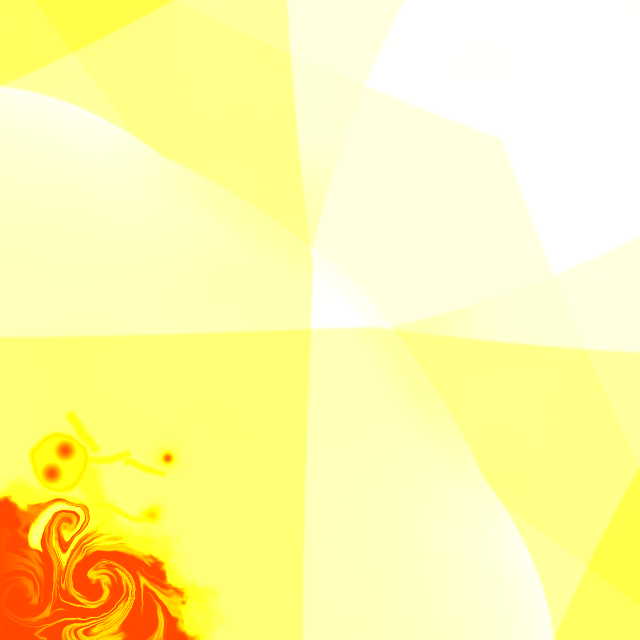
A three.js fragment shader for this background:

```glsl
varying vec2 vUv;

float hash(vec2 p) {
  vec3 k = fract(vec3(p.xyx) * 0.1031);
  k += dot(k, k.yzx + 33.33);
  return fract((k.x + k.y) * k.z);
}

float noise(vec2 p) {
  vec2 i = floor(p), f = fract(p);
  f = f * f * (3.0 - 2.0 * f);
  return mix(mix(hash(i), hash(i + vec2(1.0, 0.0)), f.x),
             mix(hash(i + vec2(0.0, 1.0)), hash(i + 1.0), f.x), f.y);
}

float fbm(vec2 p) {
  float sum = 0.0, amp = 0.53;
  for (int i = 0; i < 4; i++) {
    sum += amp * noise(p);
    p = mat2(1.6, 1.2, -1.2, 1.6) * p + 7.3;
    amp *= 0.5;
  }
  return sum;
}

float edge(float d) {
  return smoothstep(-0.004, 0.004, d);
}

vec2 swirl(vec2 p, vec2 center, float radius, float turn) {
  vec2 d = p - center;
  float a = turn * exp(-dot(d, d) / (radius * radius));
  return center + mat2(cos(a), sin(a), -sin(a), cos(a)) * d;
}

float spot(vec2 p, vec2 center, float radius) {
  vec2 d = (p - center) / radius;
  return exp(-dot(d, d));
}

float strand(vec2 p, vec2 a, vec2 b, float width) {
  vec2 ab = b - a;
  float t = clamp(dot(p - a, ab) / dot(ab, ab), 0.0, 1.0);
  return 1.0 - smoothstep(0.3 * width, width, length(p - a - t * ab));
}

// Overlapping wave fronts, mirrored about the rising diagonal
float shockLevel(vec2 uv) {
  float x = min(uv.x, uv.y), y = max(uv.x, uv.y);
  float t = 1.0 - y, u = y - 0.615, w = x - 0.273, k = x - 0.26;
  float slip = min(0.449 + 0.055 * t + 0.1 * t * t, 0.486 + 0.03 * (y - 0.486));
  float arc = max(0.865 - 0.1 * x - 1.3 * x * x, 0.753 - 0.45 * k - 0.72 * k * k);
  float rightOfSlip = edge(x - slip);
  float rightOfFan = edge(x - (0.49 + 0.22 * u + 0.39 * u * u));
  float aboveRoof = edge(y - (1.0 - 0.49 * w + 0.13 * w * w));
  float aboveCorner = edge(y - (0.865 + 0.43 * x + 0.25 * x * x));
  float rightOfRay = edge(x - (0.052 + 0.75 * t));

  // Outer facets
  float outer = mix(0.54, 0.62, aboveRoof);
  float corner = mix(0.38, 0.29, rightOfRay);
  float wedge = mix(mix(0.61, 0.53, rightOfRay), corner, aboveCorner);
  outer = mix(wedge, outer, smoothstep(0.26, 0.28, x));
  float slot = mix(0.7, 0.83, smoothstep(0.65, 0.8, y));
  outer = mix(outer, mix(slot, 0.87, aboveRoof), rightOfSlip);
  outer = mix(outer, mix(0.87, 1.0, aboveRoof), rightOfFan);

  // Shaded fan inside the arc, with the bright lens
  float depth = arc - y;
  float glow = 1.0 - smoothstep(0.12, 0.4, x);
  float inner = 0.71 + 0.23 * glow * exp(-max(depth, 0.0) / 0.13);
  inner -= 0.07 * (1.0 - glow) * (1.0 - smoothstep(0.02, 0.08, depth));
  float lens = 0.94 + 0.05 * smoothstep(0.02, 0.05, depth);
  inner = mix(inner, lens, rightOfSlip);

  float level = mix(outer, inner, edge(depth));
  float floorLine = 0.4727 + 0.01 * x + 0.035 * x * x;
  return mix(0.46, level, edge(y - floorLine));
}

// Curled hot plume in the lower left
float plumeHeat(vec2 uv) {
  vec2 q = uv + 0.018 * (vec2(fbm(uv * 24.0), fbm(uv * 24.0 + 19.0)) - 0.5);
  vec2 s = swirl(q, vec2(0.036, 0.07), 0.035, 5.0);
  s = swirl(s, vec2(0.156, 0.09), 0.045, -5.0);
  s = swirl(s, vec2(0.13, 0.03), 0.028, 5.0);
  s = swirl(s, vec2(0.11, 0.177), 0.03, 5.5);
  s = swirl(s, vec2(0.228, 0.036), 0.028, -4.5);

  float body = 1.0 - length(s / vec2(0.29, 0.21));
  body += 0.3 * (fbm(s * 30.0) - 0.5) - 0.5 * spot(s, vec2(0.065, 0.155), 0.025);
  float ridge = 1.0 - abs(2.0 * fbm(s * 20.0 + 4.0) - 1.0);
  float threads = smoothstep(0.78, 0.99, ridge) * smoothstep(-0.02, 0.14, uv.x);
  float heat = smoothstep(-0.06, 0.05, body) * (1.0 - 0.55 * threads);
  heat = max(heat, 0.22 * smoothstep(-0.2, -0.04, body));

  // Paired vortex with dark eyes
  float ring = length(q - vec2(0.095, 0.277));
  float pod = 0.25 * (1.0 - smoothstep(0.04, 0.05, ring));
  pod += 0.14 * exp(-pow((ring - 0.042) / 0.005, 2.0));
  pod = max(pod, 0.95 * spot(uv, vec2(0.102, 0.296), 0.017));
  pod = max(pod, 0.95 * spot(uv, vec2(0.081, 0.26), 0.017));
  heat = max(heat, pod);

  // Loose strands and small cores
  float wisps = strand(q, vec2(0.115, 0.35), vec2(0.148, 0.3), 0.012);
  wisps = max(wisps, strand(q, vec2(0.14, 0.28), vec2(0.2, 0.287), 0.009));
  wisps = max(wisps, strand(q, vec2(0.2, 0.275), vec2(0.25, 0.258), 0.009));
  wisps = max(wisps, strand(q, vec2(0.15, 0.21), vec2(0.235, 0.188), 0.009));
  wisps = max(wisps, 0.8 * strand(q, vec2(0.14, 0.26), vec2(0.15, 0.2), 0.026));
  heat = max(heat, 0.26 * wisps);
  heat = max(heat, 0.25 * spot(q, vec2(0.262, 0.284), 0.018));
  heat = max(heat, 0.9 * spot(uv, vec2(0.262, 0.284), 0.009));
  return max(heat, 0.45 * spot(q, vec2(0.237, 0.195), 0.014));
}

void main() {
  float level = shockLevel(vUv) + 0.035 * (fbm(vUv * 9.0) - 0.5);
  level -= 1.46 * plumeHeat(vUv);
  // White to yellow above zero, yellow to red below
  float green = 1.0 + 0.72 * clamp(level, -1.0, 0.0);
  gl_FragColor = vec4(1.0, green, clamp(level, 0.0, 1.0), 1.0);
}
```
